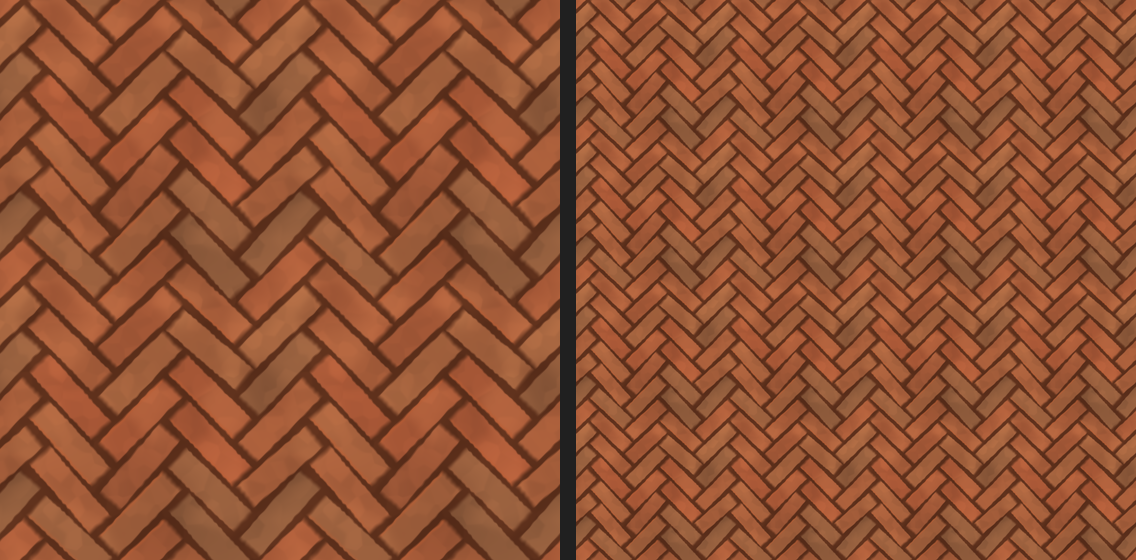
Left: one tile. Right: repeated 2 by 2.
A WebGL 1 fragment shader for this texture:

```glsl
precision highp float;
uniform vec2 u_resolution;

const float REPEATS = 2.0;   // whole tiles across and down
const float TILE = 6.0;      // brick rows per tile
const float TAU = 6.2831853;
const vec2 HALF_BRICK = vec2(1.40, 0.41);

const vec3 RED = vec3(0.685, 0.355, 0.220);
const vec3 TAN = vec3(0.670, 0.410, 0.258);
const vec3 DULL = vec3(0.560, 0.365, 0.240);
const vec3 GLOW = vec3(0.740, 0.360, 0.190);
const vec3 MORTAR_DARK = vec3(0.320, 0.160, 0.090);
const vec3 MORTAR_LIGHT = vec3(0.410, 0.215, 0.125);

vec2 hash2(vec2 key, float seed) {
  vec2 s = vec2(dot(key, vec2(12.71, 31.17)), dot(key, vec2(26.95, 18.33)));
  return fract(sin(s + seed) * 4375.85);
}

// Smooth cellular noise that wraps with the tile
float blotches(vec2 p, float density, float sharpness) {
  vec2 g = p * density;
  vec2 cell = floor(g);
  float total = 0.0;
  float weight = 0.0;
  for (int y = -1; y <= 1; y++) {
    for (int x = -1; x <= 1; x++) {
      vec2 c = cell + vec2(float(x), float(y));
      vec2 key = mod(c + 0.5, TILE * density);
      vec2 away = c + hash2(key, 3.0) - g;
      float w = exp(-sharpness * dot(away, away));
      total += w * hash2(key, 8.0).x;
      weight += w;
    }
  }
  return total / weight;
}

// Layered sines with whole cycles per tile
float ripple(vec2 p) {
  vec2 t = p * TAU / TILE;
  return 0.45 * sin(dot(t, vec2(13.0, 9.0)) + 2.0 * sin(t.y * 7.0))
       + 0.35 * sin(dot(t, vec2(-17.0, 22.0)) + 2.0 * sin(t.x * 11.0))
       + 0.20 * sin(dot(t, vec2(38.0, -29.0)));
}

// Centre of the 3:1 herringbone brick covering a cell; z is 1 when it is turned
vec3 brickAt(vec2 cell) {
  float k = floor(mod(cell.x - cell.y + 0.5, 6.0));
  return k < 3.0 ? vec3(cell + vec2(1.5 - k, 0.5), 0.0)
                 : vec3(cell + vec2(0.5, k - 3.5), 1.0);
}

vec2 brickKey(vec2 centre) {
  return mod(vec2(centre.x - centre.y, centre.x + centre.y) + 0.5, 2.0 * TILE);
}

// Position along and across a slightly tilted brick
vec2 brickLocal(vec2 q, vec3 brick, vec2 key) {
  vec2 r = q - brick.xy;
  if (brick.z > 0.5) r = vec2(r.y, -r.x);
  float tilt = (hash2(key, 1.0).x - 0.5) * 0.15;
  return r + tilt * vec2(r.y, -r.x);
}

vec3 brickColour(vec2 key, vec2 local, float wash, float fine) {
  vec2 tint = hash2(key, 5.0);
  vec2 wear = hash2(key, 9.0);
  vec3 c = mix(RED, TAN, clamp(tint.x + (wash - 0.5) * 0.4, 0.0, 1.0));
  c = mix(c, DULL, 0.85 * smoothstep(0.55, 1.0, tint.y));
  float slope = local.x * (wear.x - 0.5) * 0.09;
  return c * (0.98 + slope + (wash - 0.5) * 0.17 + (fine - 0.5) * 0.08);
}

void main() {
  vec2 p = gl_FragCoord.xy / u_resolution * REPEATS * TILE;
  vec2 q = vec2(p.x + 0.5 + p.y, p.y - p.x - 0.5);
  float pixel = 1.414 * REPEATS * TILE / min(u_resolution.x, u_resolution.y);

  // Nearest brick, allowing tilted ones to reach past their cells
  float nearest = 10.0;
  vec2 local = vec2(0.0);
  vec2 key = vec2(0.0);
  for (int y = -1; y <= 1; y++) {
    for (int x = -1; x <= 1; x++) {
      vec3 brick = brickAt(floor(q) + vec2(float(x), float(y)));
      vec2 k = brickKey(brick.xy);
      vec2 l = brickLocal(q, brick, k);
      vec2 e = abs(l) - HALF_BRICK;
      float d = max(e.x, e.y);
      if (d < nearest) {
        nearest = d;
        local = l;
        key = k;
      }
    }
  }

  // Crisp ragged sides, softly shaded ends
  vec2 edge = abs(local) - HALF_BRICK + 0.022 * ripple(p);
  float soft = max(0.035, 0.75 * pixel);
  float face = 1.0 - smoothstep(-soft, soft, edge.y);
  face *= 1.0 - smoothstep(-0.13, 0.06, edge.x);

  // Painted washes and a faint warm rim on some bricks
  float wash = blotches(p, 1.0, 7.0);
  float fine = blotches(p, 3.0, 14.0);
  vec3 colour = brickColour(key, local, wash, fine);
  float rim = smoothstep(-0.12, -0.03, edge.y) * step(0.0, local.y);
  colour = mix(colour, GLOW, 0.45 * rim * smoothstep(0.5, 0.9, hash2(key, 9.0).y));

  vec3 mortar = mix(MORTAR_DARK, MORTAR_LIGHT, 0.6 * wash + 0.4 * fine);
  gl_FragColor = vec4(mix(mortar, colour, face), 1.0);
}
```
